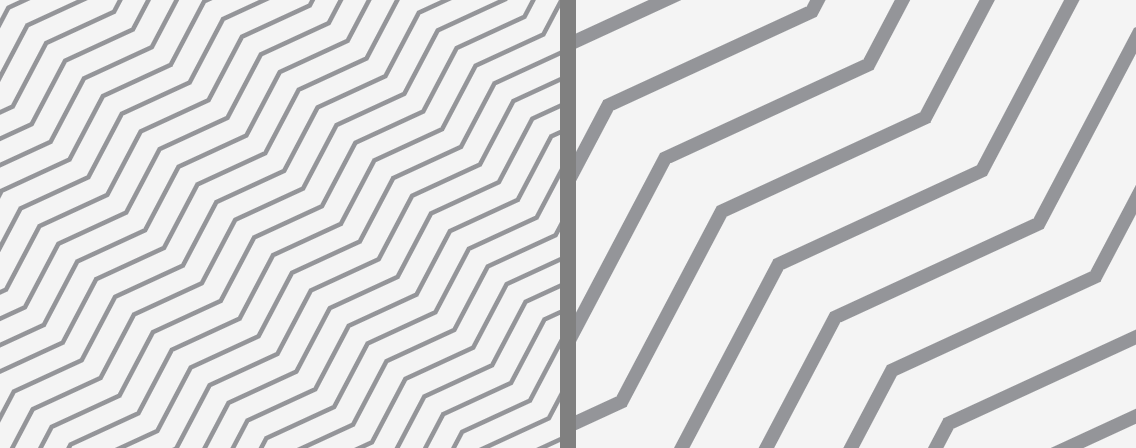
Left, the full canvas; right, a detail of the centre.
Write a Shadertoy shader that draws this pattern.

```glsl
// Perpendicular distance to the nearest zigzag line, in canvas heights
float zigzagDistance(vec2 p) {
    vec2 period = vec2(0.2260, 0.2114);    // one full bend along a line
    vec2 spacing = vec2(0.0422, -0.03945); // step to the next line
    vec2 cell = inverse(mat2(period, spacing)) * (p - vec2(0.4407, 0.5883));

    // Each line is a triangle wave along the period axis
    float phase = fract(cell.x);
    float wave = 0.91 * (1.0 - abs(2.0 * phase - 1.0));
    float offset = abs(fract(cell.y - wave + 0.5) - 0.5);

    // Convert the skewed offset to true distance for this segment's slope
    float slope = phase < 0.5 ? 1.82 : -1.82;
    vec2 along = normalize(period + slope * spacing);
    return offset * abs(along.x * spacing.y - along.y * spacing.x);
}

void mainImage(out vec4 fragColor, in vec2 fragCoord) {
    float pixel = 1.0 / iResolution.y;
    float edge = zigzagDistance(fragCoord * pixel) - 0.0051;

    // Grey lines on a pale ground
    float line = clamp(0.5 - edge / pixel, 0.0, 1.0);
    vec3 color = mix(vec3(0.957), vec3(0.58, 0.585, 0.6), line);
    fragColor = vec4(color, 1.0);
}
```
